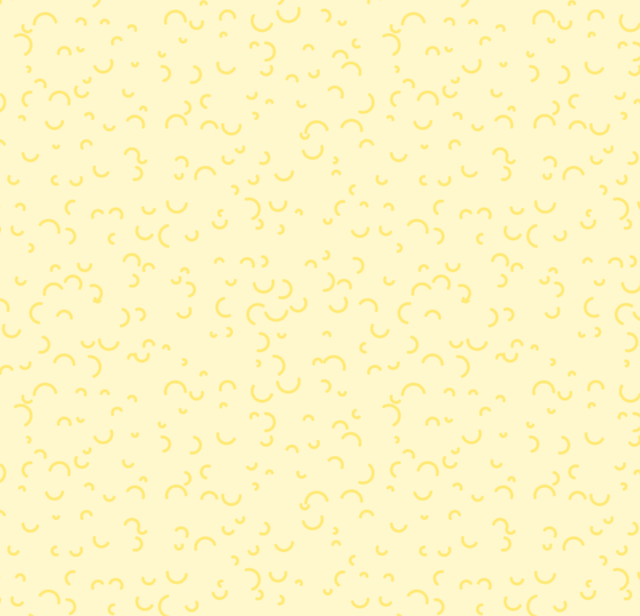
A WebGL 1 fragment shader for this pattern:

```glsl
precision highp float;
// Small round-capped arcs scattered over a pale cream ground.
// Each cell of a staggered, wrapping grid holds one arc whose size,
// position, sweep and direction come from a hash of the cell index.

uniform vec2 u_resolution;

const vec3 CREAM = vec3(1.0, 0.972, 0.802);
const vec3 YELLOW = vec3(1.0, 0.912, 0.455);

// All lengths are fractions of the canvas width.
const vec2 TILE = vec2(0.5755, 0.579);
const vec2 GRID = vec2(12.0, 14.0);
const float HALF_STROKE = 0.0023;
const float SOFTNESS = 0.0016;
const float MIN_RADIUS = 0.0039;
const float MAX_RADIUS = 0.0172;

// Sine-free hash: four values in 0..1 per cell.
vec4 hash4(vec2 p, float seed) {
  vec4 h = fract(vec4(p.xyx, p.y + seed) * vec4(0.1031, 0.1030, 0.0973, 0.1099) + seed * 0.137);
  h += dot(h, h.wzxy + 33.33);
  return fract((h.xxyz + h.yzzw) * h.zywx);
}

// Distance to the centre line of an arc bulging along direction dir.
float arcDistance(vec2 p, vec2 dir, float radius, float halfSweep) {
  vec2 q = vec2(abs(dir.x * p.y - dir.y * p.x), dot(p, dir));
  vec2 tip = vec2(sin(halfSweep), cos(halfSweep));
  bool insideSweep = tip.y * q.x < tip.x * q.y;
  return insideSweep ? abs(length(q) - radius) : length(q - tip * radius);
}

// Mostly up, right and down, with a few arcs facing left.
float arcAngle(float pick, float tilt) {
  float quarter = pick < 0.31 ? 1.0 : pick < 0.63 ? -1.0 : pick < 0.88 ? 0.0 : 2.0;
  return quarter * 1.5708 + (tilt - 0.5) * 1.1;
}

// Distance from p to the arc owned by one cell.
float cellArc(vec2 p, vec2 cell, vec2 cellSize) {
  vec2 wrapped = mod(cell, GRID);
  vec4 shape = hash4(wrapped, 3.7);
  vec4 place = hash4(wrapped, 11.3);
  float radius = mix(MIN_RADIUS, MAX_RADIUS, pow(shape.x, 1.45));
  float angle = arcAngle(shape.y, shape.z);
  vec2 dir = vec2(cos(angle), sin(angle));

  // Larger arcs get less room to wander, so neighbours stay apart.
  vec2 room = max(cellSize * 0.56 - radius * 0.85, 0.003);
  vec2 middle = (cell + 0.5) * cellSize;
  middle.x += 0.5 * mod(wrapped.y, 2.0) * cellSize.x;
  middle += (place.xy * 2.0 - 1.0) * room - dir * radius * 0.45;
  return arcDistance(p - middle, dir, radius, mix(1.3, 1.68, shape.w));
}

// Nearest arc among the surrounding cells.
float scatteredArcs(vec2 p) {
  vec2 cellSize = TILE / GRID;
  float nearest = 1.0;
  for (int j = -1; j <= 1; j++) {
    float row = floor(p.y / cellSize.y) + float(j);
    float shift = 0.5 * mod(row, 2.0);
    float column = floor(p.x / cellSize.x - shift);
    for (int i = -1; i <= 1; i++) {
      vec2 cell = vec2(column + float(i), row);
      nearest = min(nearest, cellArc(p, cell, cellSize));
    }
  }
  return nearest;
}

void main() {
  vec2 p = gl_FragCoord.xy / u_resolution.x;
  float edge = max(SOFTNESS, 0.7 / u_resolution.x);
  float d = scatteredArcs(p) - HALF_STROKE;
  float ink = 1.0 - smoothstep(-edge, edge, d);
  gl_FragColor = vec4(mix(CREAM, YELLOW, ink), 1.0);
}
```
